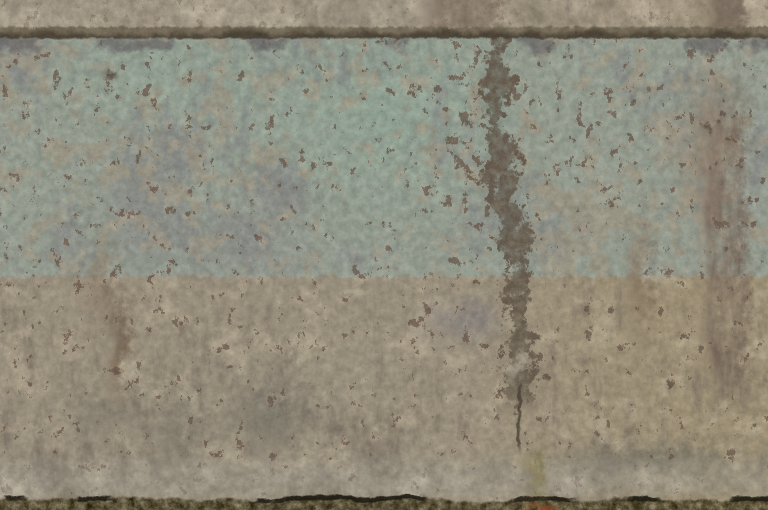
This texture is drawn by a Shadertoy shader. Its source:

```glsl
// Weathered concrete wall: a faded teal band over bare beige plaster, capped by a ledge.
// Layers of gradient noise give mottling, flakes and grain; soft warped blobs place
// the stains, and a wandering vertical distance draws the central water streak.

vec2 gradientAt(vec2 cell) {
    vec3 h = fract(cell.xyx * vec3(0.1031, 0.1030, 0.0973));
    h += dot(h, h.yzx + 33.33);
    float angle = 6.2832 * fract((h.x + h.y) * h.z);
    return vec2(cos(angle), sin(angle));
}

float noise(vec2 p) {
    vec2 i = floor(p), f = fract(p);
    vec2 u = f * f * (3.0 - 2.0 * f), e = vec2(1, 0);
    float low = mix(dot(gradientAt(i), f), dot(gradientAt(i + e), f - e), u.x);
    float high = mix(dot(gradientAt(i + e.yx), f - e.yx), dot(gradientAt(i + 1.0), f - 1.0), u.x);
    return mix(low, high, u.y);
}

float fbm(vec2 p) {
    float sum = 0.0, amp = 0.6;
    for (int i = 0; i < 5; i++) {
        sum += amp * noise(p);
        p = mat2(1.6, 1.2, -1.2, 1.6) * p + 7.3;
        amp *= 0.6;
    }
    return sum;
}

float blob(vec2 p, vec2 centre, vec2 radius) {
    vec2 d = (p - centre) / radius;
    return exp(-dot(d, d));
}

float band(float x, float a, float b, float soft) {
    return smoothstep(a - soft, a + soft, x) - smoothstep(b - soft, b + soft, x);
}

void mainImage(out vec4 fragColor, in vec2 fragCoord) {
    vec2 p = fragCoord / iResolution.xy * vec2(1.5, 1);
    float broad = fbm(p * 4.0), mid = fbm(p * 14.0 + 20.0), fine = fbm(p * 60.0 + 50.0);
    float drip = fbm(p * vec2(32, 9) + 80.0), patchy = fbm(p * 22.0 + 140.0);
    vec2 w = p + 0.05 * vec2(mid, patchy) + 0.02 * fine;

    // Bare plaster, warmer towards the right
    vec3 col = mix(vec3(0.60, 0.56, 0.49), vec3(0.61, 0.56, 0.46), smoothstep(0.7, 1.4, p.x));
    col = mix(col, vec3(0.48, 0.44, 0.39), 0.6 * smoothstep(0.0, 0.4, 0.6 * broad + 0.7 * drip));
    col = mix(col, vec3(0.68, 0.64, 0.55), 0.5 * smoothstep(0.05, 0.3, mid));

    // Teal paint with grey bruises and worn patches
    vec3 teal = mix(vec3(0.575, 0.605, 0.56), vec3(0.56, 0.63, 0.575),
        blob(w, vec2(0.75, 0.78), vec2(0.22, 0.16)) + 0.6 * blob(w, vec2(0.32, 0.85), vec2(0.2, 0.1)));
    float bruise = blob(w, vec2(0.29, 0.60), vec2(0.07, 0.12)) + blob(w, vec2(0.48, 0.53), vec2(0.08, 0.06))
        + blob(w, vec2(0.56, 0.63), vec2(0.04, 0.06)) + blob(w, vec2(0.13, 0.54), vec2(0.03, 0.05));
    teal = mix(teal, vec3(0.50, 0.51, 0.51), 0.6 * smoothstep(0.05, 0.4, broad + 0.5 * drip));
    teal = mix(teal, vec3(0.48, 0.47, 0.48), 0.5 * min(bruise, 1.0));
    float worn = 0.25 * blob(p, vec2(1.2, 0.58), vec2(0.17, 0.14)) + 0.1 * blob(p, vec2(0.1, 0.65), vec2(0.2));
    teal = mix(teal, vec3(0.61, 0.58, 0.51), 0.7 * smoothstep(0.04, 0.28, patchy + 0.4 * broad + worn));
    float painted = band(p.y + 0.012 * fine, 0.458, 0.93, 0.003);
    col = mix(col, teal, 0.95 * painted);

    // Grey damp on the lower wall
    float damp = blob(w, vec2(0.53, 0.19), vec2(0.08, 0.07)) + 0.8 * blob(w, vec2(0.35, 0.15), vec2(0.06))
        + 0.6 * blob(w, vec2(0.20, 0.19), vec2(0.07, 0.05)) + blob(w, vec2(1.27, 0.10), vec2(0.16, 0.03));
    col = mix(col, vec3(0.43, 0.42, 0.38), 0.6 * min(damp, 1.0));
    col = mix(col, vec3(0.52, 0.50, 0.49), 0.8 * blob(w, vec2(0.91, 0.37), vec2(0.06, 0.04)));

    // Brown streaks: broad on the right, thin rust on the left
    float rightStain = band(w.x, 1.38, 1.46, 0.025) * band(p.y, 0.22, 0.82, 0.09);
    col = mix(col, vec3(0.46, 0.40, 0.35), rightStain * clamp(0.55 + drip, 0.0, 1.0));
    col = mix(col, vec3(0.55, 0.46, 0.39), 0.5 * blob(w, vec2(1.38, 0.70), vec2(0.05, 0.11)));
    float rust = blob(w, vec2(0.235, 0.31), vec2(0.018, 0.08)) + 0.5 * blob(w, vec2(0.20, 0.43), vec2(0.03, 0.08))
        + 0.6 * blob(w, vec2(1.25, 0.45), vec2(0.025, 0.1));
    col = mix(col, vec3(0.43, 0.35, 0.28), 0.6 * min(rust, 1.0));

    // Small ragged flakes, denser beside the central streak
    float density = 0.14 * blob(p, vec2(0.92, 0.70), vec2(0.08, 0.25))
        + 0.09 * blob(p, vec2(1.17, 0.77), vec2(0.14, 0.12)) + 0.05 * blob(p, vec2(0.2, 0.6), vec2(0.2, 0.25));
    float flakes = smoothstep(0.26, 0.42, fbm(p * vec2(50, 42) + 9.0) + 0.45 * mid + density);
    col = mix(col, vec3(0.40, 0.33, 0.28), 0.75 * flakes);
    float chip = blob(w, vec2(0.216, 0.853), vec2(0.014)) + 0.8 * blob(w, vec2(1.388, 0.751), vec2(0.011));
    col = mix(col, vec3(0.31, 0.24, 0.20), 0.85 * min(chip, 1.0));

    // Broken central water streak, ending in a hairline crack
    float axis = 0.972 + 0.042 * (1.0 - smoothstep(0.42, 0.78, p.y)) + 0.02 * mid;
    float width = 0.025 + 0.014 * blob(p, vec2(1, 0.6), vec2(1, 0.1)) + 0.02 * blob(p, vec2(1, 0.25), vec2(1, 0.05));
    float offset = abs(p.x - axis);
    float streak = smoothstep(-0.2, 0.25, 0.8 - offset / width + 1.7 * patchy + 1.2 * fine);
    streak *= band(p.y, 0.21, 0.94, 0.03);
    col = mix(col, vec3(0.37, 0.33, 0.28), streak * clamp(0.72 + fine, 0.0, 1.0));
    float crack = (1.0 - smoothstep(0.001, 0.005, offset)) * band(p.y, 0.12, 0.25, 0.01);
    col = mix(col, vec3(0.25, 0.22, 0.18), 0.7 * crack);
    col = mix(col, vec3(0.68, 0.65, 0.58), 0.8 * blob(w, vec2(1.01, 0.285), vec2(0.012, 0.03)));

    // Upper strip, ledge and the broken shadow below it
    float top = smoothstep(0.944, 0.949, p.y);
    col = mix(col, vec3(0.63, 0.59, 0.53) + 0.2 * mid, 0.5 * top);
    float topStain = 0.7 * band(w.x, 0.84, 0.99, 0.02) + band(w.x, 1.375, 1.46, 0.012);
    col = mix(col, vec3(0.46, 0.40, 0.35), 0.75 * top * topStain);
    float shade = band(p.y + 0.03 * patchy, 0.9, 0.93, 0.008) * smoothstep(-0.05, 0.15, noise(vec2(p.x * 9.0, 3.7)) + 0.5 * mid);
    col = mix(col, vec3(0.40, 0.39, 0.39), 0.7 * shade);
    vec3 ledge = mix(vec3(0.27, 0.24, 0.19), vec3(0.45, 0.41, 0.34), smoothstep(0.927, 0.945, p.y + 0.02 * patchy));
    col = mix(col, ledge, 0.92 * band(p.y + 0.007 * fine, 0.925, 0.947, 0.003));

    // Pale foot, dark broken gap and mossy ground
    col = mix(col, vec3(0.61, 0.59, 0.54) + 0.2 * mid, 0.5 * band(p.y + 0.04 * mid, 0.025, 0.095, 0.02));
    float ground = 0.022 + 0.01 * noise(vec2(p.x * 7.0, 1.3)) + 0.01 * patchy;
    col = mix(col, vec3(0.31, 0.28, 0.18) + 0.4 * fine, 0.85 - 0.85 * smoothstep(ground - 0.004, ground + 0.003, p.y));
    float gap = band(p.y, ground - 0.004, ground + 0.005, 0.002) * smoothstep(-0.08, 0.06, noise(vec2(p.x * 8.0, 9.4)) + 0.4 * mid);
    col = mix(col, vec3(0.11, 0.10, 0.07), 0.9 * gap);
    col = mix(col, vec3(0.50, 0.46, 0.26), 0.5 * blob(w, vec2(1.045, 0.07), vec2(0.015, 0.045)));
    col = mix(col, vec3(0.58, 0.30, 0.16), 0.8 * blob(w, vec2(1.055, 0.011), vec2(0.025, 0.008)));

    // Grain over everything
    col *= 1.0 + 0.2 * fine + 0.06 * mid;
    fragColor = vec4(clamp(col, 0.0, 1.0), 1);
}
```
